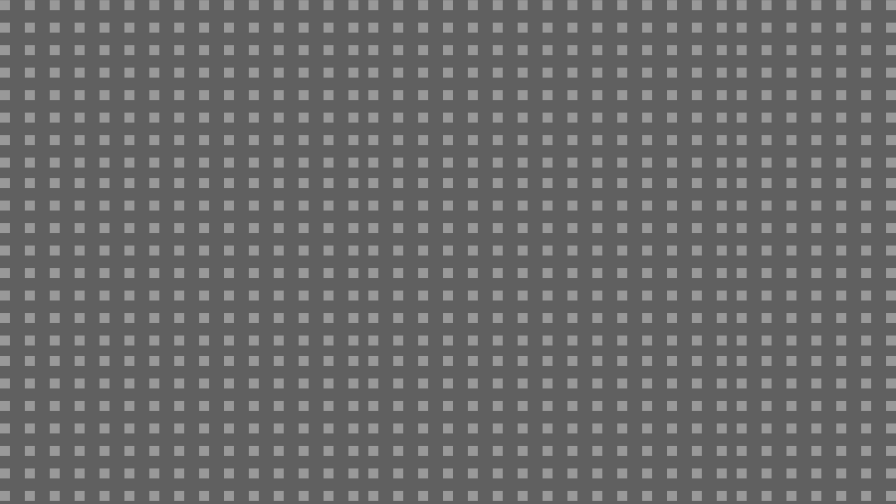
A WebGL 1 fragment shader for this pattern:

```glsl
precision highp float;
// Light grey squares in rows and columns on a dark grey ground.
// Two nested repeats place them: an even pitch inside a longer block, whose
// last step is cut short, so every 15th column and 8th row sits closer.

uniform vec2 u_resolution;

// Offset from the nearest square's centre; each block restarts the pitch.
vec2 squareOffset(vec2 p) {
  vec2 margin = vec2(0.45);
  vec2 inBlock = mod(p - vec2(0.2, 0.207) + margin, vec2(14.8, 7.148));
  return mod(inBlock, vec2(1.0, 0.9037)) - margin;
}

// Share of a pixel covered by a square of the given half side.
float squareCoverage(vec2 offset, float halfSide, vec2 pixel) {
  vec2 inside = clamp((halfSide - abs(offset)) / pixel + 0.5, 0.0, 1.0);
  return inside.x * inside.y;
}

void main() {
  // Canvas measured in column pitches, 36 across, running down from the top.
  vec2 span = vec2(36.0, 20.25);
  vec2 uv = gl_FragCoord.xy / u_resolution;
  vec2 p = vec2(uv.x, 1.0 - uv.y) * span;

  float coverage = squareCoverage(squareOffset(p), 0.2, span / u_resolution);
  vec3 ground = vec3(0.378);
  vec3 square = vec3(0.6);
  gl_FragColor = vec4(mix(ground, square, coverage), 1.0);
}
```
